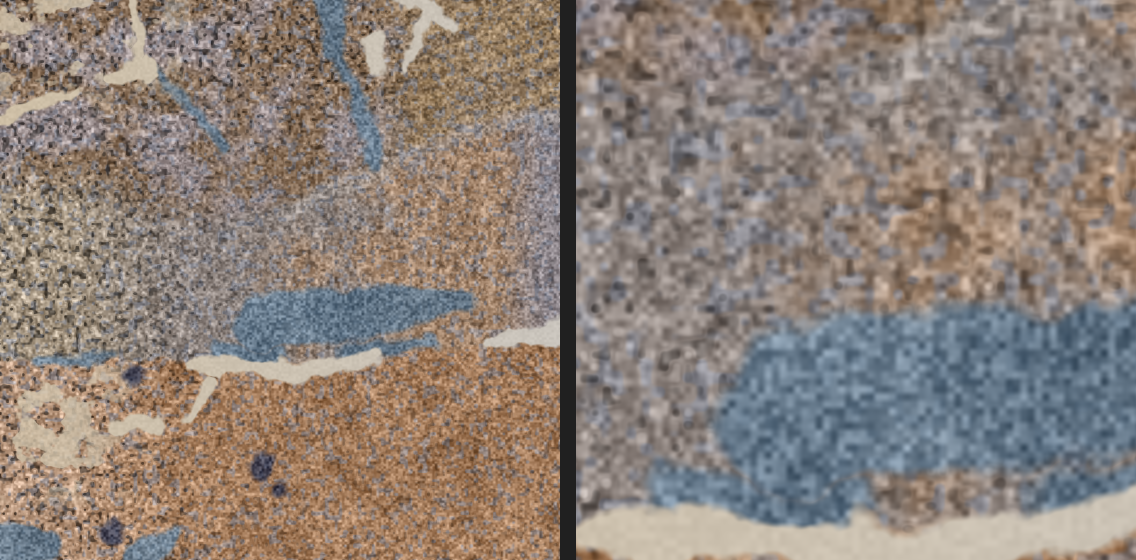
Left: the whole. Right: its middle third, enlarged.
Write a WebGL 1 fragment shader that draws this texture.

```glsl
precision highp float;
// Stained tissue section: a fibrous upper layer, a grey-tan middle band and a
// clumpy orange lower layer. Warped tapered capsules form blue strands, pale
// gaps and dark nuclei; value noise adds mottling, fibres and fine grain.
uniform vec2 u_resolution;

float hash(vec2 p) {
  vec3 q = fract(p.xyx * 0.1031);
  q += dot(q, q.yzx + 33.33);
  return fract((q.x + q.y) * q.z);
}

float noise(vec2 p) {
  vec2 i = floor(p), f = fract(p);
  f *= f * (3.0 - 2.0 * f);
  return mix(mix(hash(i), hash(i + vec2(1, 0)), f.x),
             mix(hash(i + vec2(0, 1)), hash(i + 1.0), f.x), f.y);
}

float fbm(vec2 p) {
  float sum = 0.0, amp = 0.5;
  for (int i = 0; i < 4; i++) {
    sum += amp * noise(p);
    p = mat2(1.6, 1.2, -1.2, 1.6) * p + 7.3;
    amp *= 0.5;
  }
  return sum / 0.9375;
}

// Distance to a capsule whose radius runs from r.x at a to r.y at b
float strand(vec2 p, vec2 a, vec2 b, vec2 r) {
  vec2 ab = b - a;
  float h = clamp(dot(p - a, ab) / dot(ab, ab), 0.0, 1.0);
  return length(p - a - ab * h) - mix(r.x, r.y, h);
}

// Distance to the nearest cell centre, for the rounded clumps
float clumps(vec2 p) {
  vec2 cell = floor(p);
  float d = 2.0;
  for (int y = -1; y <= 1; y++)
    for (int x = -1; x <= 1; x++) {
      vec2 c = cell + vec2(x, y);
      d = min(d, length(c + vec2(hash(c), hash(c + 57.0)) - p));
    }
  return d;
}

float blueStrands(vec2 p) {
  float d = strand(p, vec2(0.585, 1.02), vec2(0.6, 0.91), vec2(0.029, 0.02));
  d = min(d, strand(p, vec2(0.6, 0.92), vec2(0.67, 0.72), vec2(0.007, 0.016)));
  d = min(d, strand(p, vec2(0.28, 0.88), vec2(0.4, 0.73), vec2(0.006, 0.011)));
  d = min(d, strand(p, vec2(0.47, 0.425), vec2(0.64, 0.44), vec2(0.052, 0.042)));
  d = min(d, strand(p, vec2(0.64, 0.44), vec2(0.83, 0.46), vec2(0.045, 0.02)));
  d = min(d, strand(p, vec2(0.38, 0.372), vec2(0.49, 0.362), vec2(0.014)));
  d = min(d, strand(p, vec2(0.62, 0.375), vec2(0.78, 0.39), vec2(0.016, 0.008)));
  d = min(d, strand(p, vec2(0.07, 0.357), vec2(0.2, 0.36), vec2(0.013, 0.004)));
  d = min(d, strand(p, vec2(0.0, 0.03), vec2(0.09, 0.025), vec2(0.045, 0.026)));
  return min(d, strand(p, vec2(0.25, 0.0), vec2(0.32, 0.055), vec2(0.036, 0.012)));
}

float paleGaps(vec2 p) {
  float d = strand(p, vec2(0.0, 0.79), vec2(0.13, 0.84), vec2(0.013, 0.008));
  d = min(d, strand(p, vec2(0.2, 0.865), vec2(0.26, 0.875), vec2(0.012, 0.025)));
  d = min(d, strand(p, vec2(0.245, 0.87), vec2(0.24, 1.0), vec2(0.009)));
  d = min(d, strand(p, vec2(0.71, 1.01), vec2(0.81, 0.95), vec2(0.016, 0.01)));
  d = min(d, strand(p, vec2(0.77, 0.97), vec2(0.72, 0.88), vec2(0.012, 0.005)));
  d = min(d, strand(p, vec2(0.67, 0.93), vec2(0.68, 0.87), vec2(0.018, 0.01)));
  d = min(d, strand(p, vec2(0.35, 0.35), vec2(0.52, 0.335), vec2(0.012, 0.018)));
  d = min(d, strand(p, vec2(0.52, 0.335), vec2(0.68, 0.37), vec2(0.018, 0.009)));
  d = min(d, strand(p, vec2(0.38, 0.32), vec2(0.34, 0.25), vec2(0.014, 0.007)));
  d = min(d, strand(p, vec2(0.21, 0.24), vec2(0.28, 0.245), vec2(0.012, 0.018)));
  return min(d, strand(p, vec2(0.87, 0.385), vec2(1.02, 0.415), vec2(0.01, 0.031)));
}

void main() {
  vec2 p = gl_FragCoord.xy / u_resolution;
  vec2 warp = vec2(fbm(p * 24.0), fbm(p * 24.0 + 40.0)) - 0.5;
  vec2 q = p + 0.035 * warp;
  float mottle = fbm(p * 13.0 + 5.0);
  float grain = noise(p * 230.0) - 0.5;
  float flecks = noise(p * 145.0 + 19.0);

  // Upper layer with slanting fibres on the right
  vec3 upper = mix(vec3(0.52, 0.42, 0.33), vec3(0.58, 0.53, 0.53), smoothstep(0.4, 0.65, mottle));
  float fibre = noise(vec2(q.x * 9.0, (q.y - 0.2 * q.x * q.x) * 120.0));
  float fibrous = smoothstep(0.62, 0.78, q.x);
  upper = mix(upper, mix(vec3(0.49, 0.4, 0.3), vec3(0.68, 0.57, 0.42), fibre), fibrous * 0.85);

  // Middle band, tan to mauve to orange, with upright streaks
  vec3 middle = mix(vec3(0.63, 0.57, 0.49), vec3(0.55, 0.51, 0.49), smoothstep(0.1, 0.35, q.x));
  middle = mix(middle, vec3(0.64, 0.52, 0.42), smoothstep(0.5, 0.75, q.x + 0.5 * (mottle - 0.5)));
  middle = mix(middle, vec3(0.56, 0.53, 0.55), smoothstep(0.88, 0.98, q.x));
  middle += 0.13 * (noise(p * vec2(150.0, 32.0)) - 0.5);

  // Lower layer of rounded clumps, paler on the left
  vec3 lower = mix(vec3(0.64, 0.48, 0.35), vec3(0.7, 0.57, 0.47), smoothstep(0.35, 0.05, q.x));
  lower += 0.09 * (0.45 - clumps(q * 24.0)) + 0.16 * (mottle - 0.5);

  float upperEdge = 0.68 - 0.06 * smoothstep(0.1, 0.35, p.x) + 0.18 * smoothstep(0.4, 0.95, p.x);
  float lowerEdge = 0.355 + 0.03 * smoothstep(0.6, 0.85, p.x);
  float softness = mix(0.05, 0.012, smoothstep(0.3, 0.5, p.x));
  vec3 color = mix(middle, upper, smoothstep(-softness, softness, q.y - upperEdge));
  color = mix(lower, color, smoothstep(-0.006, 0.006, q.y - lowerEdge));
  float rim = smoothstep(0.03, 0.0, abs(q.y - upperEdge + 0.015)) * smoothstep(0.45, 0.55, p.x);
  color = mix(color, vec3(0.63, 0.6, 0.58), 0.6 * rim);

  // Grain, blue-grey specks and dark flecks, densest on the left and at the top
  float busy = max(smoothstep(0.5, 0.1, p.x), smoothstep(0.65, 0.9, p.y) * (1.0 - fibrous));
  color = mix(color, vec3(0.47, 0.5, 0.57), 0.55 * smoothstep(0.55, 0.85, noise(p * 120.0 + 71.0)));
  color *= 1.0 - mix(0.2, 0.48, busy) * smoothstep(0.6, 0.9, flecks);
  color += 0.3 * smoothstep(0.4, 0.05, flecks) * mix(0.3, 0.6, busy);

  // Blue strands, then pale gaps with smaller tears, then dark nuclei
  vec3 blue = vec3(0.39, 0.48, 0.56) + 0.22 * (mottle - 0.5) + 0.14 * (flecks - 0.5);
  color = mix(color, blue, 0.9 * smoothstep(0.007, -0.007, blueStrands(q)));
  float torn = smoothstep(0.45, 0.15, p.x) * smoothstep(0.78, 0.9, p.y);
  torn = max(torn, smoothstep(0.32, 0.12, p.x) * smoothstep(0.08, 0.16, p.y) * smoothstep(0.37, 0.33, p.y));
  float tears = torn * smoothstep(0.55, 0.63, fbm(p * vec2(22.0, 27.0) + 31.0));
  float gap = max(smoothstep(0.004, -0.004, paleGaps(q)), 0.85 * tears);
  color = mix(color, mix(vec3(0.81, 0.75, 0.65), vec3(0.79, 0.77, 0.74), p.x), gap);
  float nuclei = min(length(q - vec2(0.47, 0.17)) - 0.024, length(q - vec2(0.505, 0.125)) - 0.014);
  nuclei = min(nuclei, min(length(q - vec2(0.235, 0.33)) - 0.018, length(q - vec2(0.2, 0.05)) - 0.02));
  color = mix(color, vec3(0.2, 0.22, 0.31) + 0.2 * (flecks - 0.5), 0.85 * smoothstep(0.007, -0.007, nuclei));
  color += grain * mix(0.26, 0.05, gap);
  gl_FragColor = vec4(clamp(color, 0.0, 1.0), 1.0);
}
```
